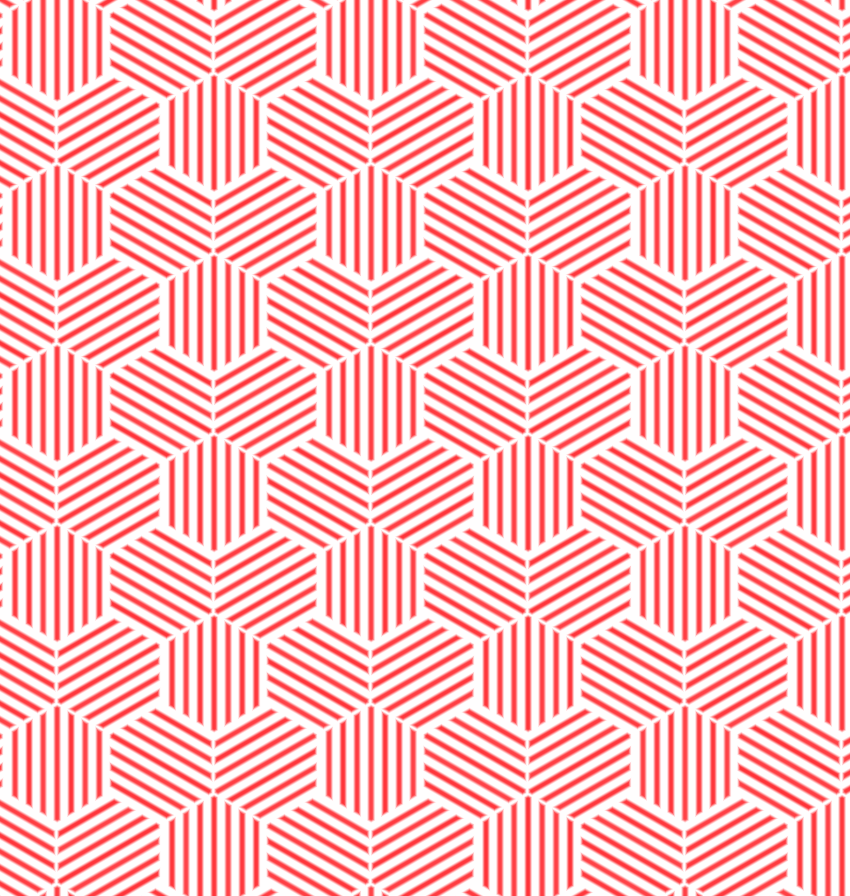
This pattern is drawn by a WebGL 1 fragment shader. Its source:

```glsl
precision highp float;

uniform vec2 u_resolution;

const float SQRT3 = 1.7320508;
const vec2 HEX_SIZE = vec2(0.1168, 0.1161);   // hexagon spacing, canvas height = 1
const vec2 HEX_ORIGIN = vec2(0.0638, 0.7510); // centre of one upright-striped hexagon
const float LINE_SPACING = 0.134;             // the rest is in hexagon widths
const float LINE_HALF_WIDTH = 0.0252;
const float END_GAP = 0.020;
const float SLANT_SHIFT = 0.008;
const float EDGE_SOFTNESS = 0.0183;
const vec3 PAPER = vec3(1.0, 0.995, 0.995);
const vec3 INK = vec3(1.0, 0.20, 0.22);

// Centre of the pointy-top hexagon that contains p
vec2 hexCentre(vec2 p) {
  vec2 period = vec2(1.0, SQRT3);
  vec2 even = floor(p / period + 0.5) * period;
  vec2 odd = (floor(p / period) + 0.5) * period;
  vec2 toEven = p - even;
  vec2 toOdd = p - odd;
  return dot(toEven, toEven) < dot(toOdd, toOdd) ? even : odd;
}

// Orientation 0, 1 or 2, stepping along each row
float hexKind(vec2 centre) {
  float row = floor(centre.y * 2.0 / SQRT3 + 0.5);
  return mod(floor(centre.x + 1.5 * row + 0.5), 3.0);
}

vec2 direction(float angle) {
  return vec2(cos(angle), sin(angle));
}

float lineIndex(float across) {
  return clamp(floor(across / LINE_SPACING + 0.5), -3.0, 3.0);
}

// Signed distance to seven parallel lines trimmed by the hexagon's sides
float stripeDistance(vec2 p, float angle) {
  float sixth = radians(60.0);
  float across = dot(p, direction(angle));
  float line = abs(across - lineIndex(across) * LINE_SPACING) - LINE_HALF_WIDTH;
  float sideA = abs(dot(p, direction(angle + sixth)));
  float sideB = abs(dot(p, direction(angle - sixth)));
  return max(line, max(sideA, sideB) - 0.5 + END_GAP);
}

// Slight unevenness of ink from line to line
float inkStrength(float index, vec2 centre) {
  float wave = sin(index * 2.1 + centre.x * 1.7);
  return 0.96 + 0.03 * wave + 0.01 * sin(index * 4.3 + centre.y * 2.9);
}

void main() {
  vec2 canvas = gl_FragCoord.xy / u_resolution.y;
  vec2 p = (canvas - HEX_ORIGIN) / HEX_SIZE;

  // Cell and stripe direction
  vec2 centre = hexCentre(p);
  float kind = hexKind(centre);
  float angle = kind * radians(60.0);
  vec2 local = p - centre + vec2(SLANT_SHIFT * step(0.5, kind), 0.0);

  // Soft-edged ink
  float pixel = 1.0 / (u_resolution.y * HEX_SIZE.y);
  float softness = max(EDGE_SOFTNESS, 0.7 * pixel);
  float coverage = 1.0 - smoothstep(-softness, softness, stripeDistance(local, angle));
  float index = lineIndex(dot(local, direction(angle)));
  vec3 colour = mix(PAPER, INK, coverage * inkStrength(index, centre));
  gl_FragColor = vec4(colour, 1.0);
}
```
